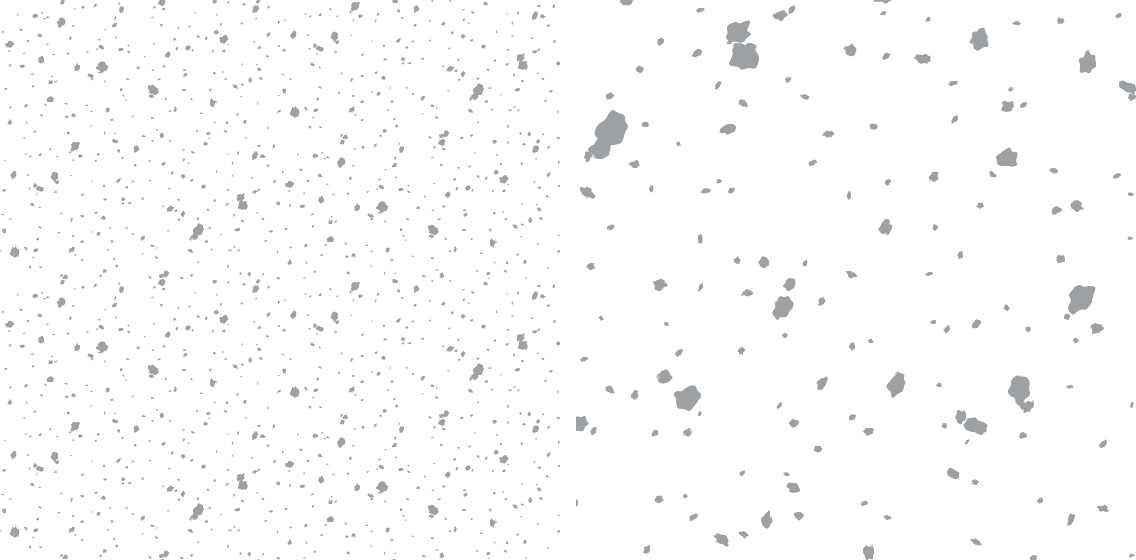
Left: the whole. Right: its middle third, enlarged.
Write a Shadertoy shader that draws this pattern.

```glsl
// Scattered grey pebbles and specks on white, repeating as a half-drop tile.

const vec3 PAPER = vec3(1.0);
const vec3 STONE = vec3(0.62, 0.63, 0.64);
const float TILES = 2.0;        // tiles across the canvas
const float JITTER = 0.92;      // scatter inside a cell
const float LEAN = 0.45;        // mean direction of the long axis, radians
const float LEAN_SPREAD = 2.2;  // range of directions around it
const float LUMPINESS = 0.55;   // outline irregularity
const float LUMP_SCALE = 1.25;  // outline noise frequency
const float REACH = 1.8;        // bound of a lumpy outline, in radii

// Per layer: cells per tile side (even), filled share, smallest and largest radius
const int LAYERS = 4;
const vec4 LAYER[LAYERS] = vec4[LAYERS](
    vec4( 4.0, 0.50, 0.0072, 0.0096),
    vec4( 6.0, 0.50, 0.0048, 0.0066),
    vec4(10.0, 0.55, 0.0029, 0.0044),
    vec4(18.0, 0.76, 0.0012, 0.0026));

vec3 hash3(vec3 p) {
    p = fract(p * vec3(0.1031, 0.1030, 0.0973));
    p += dot(p, p.yxz + 33.33);
    return fract((p.xxy + p.yxx) * p.zyx);
}

float cornerSlope(vec2 cell, vec2 offset) {
    float angle = 6.2832 * hash3(vec3(cell, 7.0)).x;
    return dot(vec2(cos(angle), sin(angle)), offset);
}

float gradientNoise(vec2 p) {
    vec2 i = floor(p), f = fract(p);
    vec2 u = f * f * f * (f * (f * 6.0 - 15.0) + 10.0);
    vec2 e = vec2(1.0, 0.0);
    float low = mix(cornerSlope(i, f), cornerSlope(i + e.xy, f - e.xy), u.x);
    float high = mix(cornerSlope(i + e.yx, f - e.yx), cornerSlope(i + e.xx, f - e.xx), u.x);
    return mix(low, high, u.y);
}

// Wrap a cell into the tile; every next column is shifted by half a tile
vec2 halfDrop(vec2 cell, float n) {
    cell.y += floor(cell.x / n) * n * 0.5;
    return mod(cell, n);
}

// Approximate signed distance to a lumpy, tilted ellipse
float pebble(vec2 p, float radius, float stretch, float angle, vec2 seed) {
    float c = cos(angle), s = sin(angle);
    vec2 q = mat2(c, -s, s, c) * p / radius;
    q *= vec2(inversesqrt(stretch), sqrt(stretch));
    float d = length(q) - 1.0;
    if (d < REACH - 1.0) d += LUMPINESS * gradientNoise(q * LUMP_SCALE + seed);
    return d * radius;
}

// Nearest pebble of one layer
float scatter(vec2 uv, int index) {
    vec4 layer = LAYER[index];
    float n = layer.x, level = float(index);
    vec2 grid = uv * TILES * n;
    vec2 base = floor(grid);
    float nearest = 1.0;
    for (int y = -1; y <= 1; y++)
    for (int x = -1; x <= 1; x++) {
        vec2 cell = base + vec2(x, y);
        vec2 id = halfDrop(cell, n);

        // Golden-ratio sequence keeps the filled share even
        float rank = fract((id.x + id.y * n + level) * 0.618034);
        if (rank > layer.y) continue;

        vec3 place = hash3(vec3(id + 3.0, 11.0 + 17.0 * level));
        vec3 form = hash3(vec3(id + 29.0, 53.0 + 13.0 * level));
        vec2 center = cell + 0.5 + (place.xy - 0.5) * JITTER;
        float radius = mix(layer.z, layer.w, form.x);
        float stretch = 1.05 + form.y * (0.35 + 0.2 * level);
        float angle = LEAN + (form.z - 0.5) * LEAN_SPREAD;
        vec2 p = (grid - center) / (TILES * n);
        nearest = min(nearest, pebble(p, radius, stretch, angle, place.yz * 90.0));
    }
    return nearest;
}

void mainImage(out vec4 fragColor, in vec2 fragCoord) {
    vec2 uv = fragCoord / iResolution.y;
    float pixel = 1.0 / iResolution.y;

    float d = 1.0;
    for (int i = 0; i < LAYERS; i++) d = min(d, scatter(uv, i));

    // Antialiased fill
    float cover = clamp(0.5 - d / pixel, 0.0, 1.0);
    fragColor = vec4(mix(PAPER, STONE, cover), 1.0);
}
```
